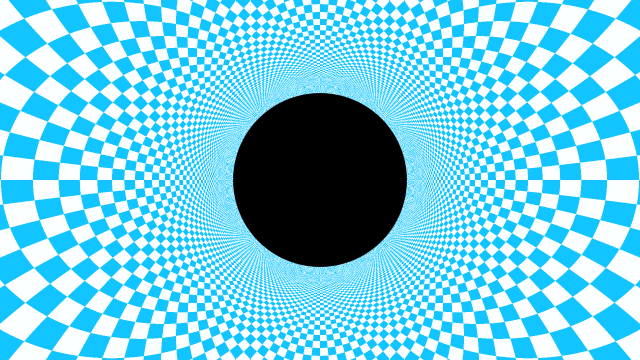
Reproduce this background procedurally as a Shadertoy shader.

```glsl
const vec3 SKY_BLUE = vec3(0.07, 0.77, 1.0);
const vec3 WHITE = vec3(0.99, 1.0, 1.0);
const float HOLE_RADIUS = 0.2414;

// Alternating cells, 0 or 1
float checker(vec2 cell) {
    return mod(floor(cell.x) + floor(cell.y), 2.0);
}

// Plane turned inside out, growing without limit at the rim of the hole
vec2 lens(vec2 p) {
    float gap = max(length(p) - HOLE_RADIUS, 1e-5);
    return normalize(p + 1e-6) * 10.44 * inversesqrt(gap);
}

void mainImage(out vec4 fragColor, in vec2 fragCoord) {
    float pixel = 1.0 / iResolution.y;
    vec2 center = (fragCoord - 0.5 * iResolution.xy) * pixel;

    // Average a 3 by 3 grid of samples to soften the cell edges
    float blue = 0.0;
    for (int i = 0; i < 9; i++) {
        vec2 offset = (vec2(i % 3, i / 3) - 1.0) / 3.0;
        blue += checker(lens(center + offset * pixel)) / 9.0;
    }
    vec3 color = mix(WHITE, SKY_BLUE, blue);

    // Black hole
    float rim = length(center) - HOLE_RADIUS;
    color *= smoothstep(-0.7 * pixel, 0.7 * pixel, rim);

    fragColor = vec4(color, 1.0);
}
```
